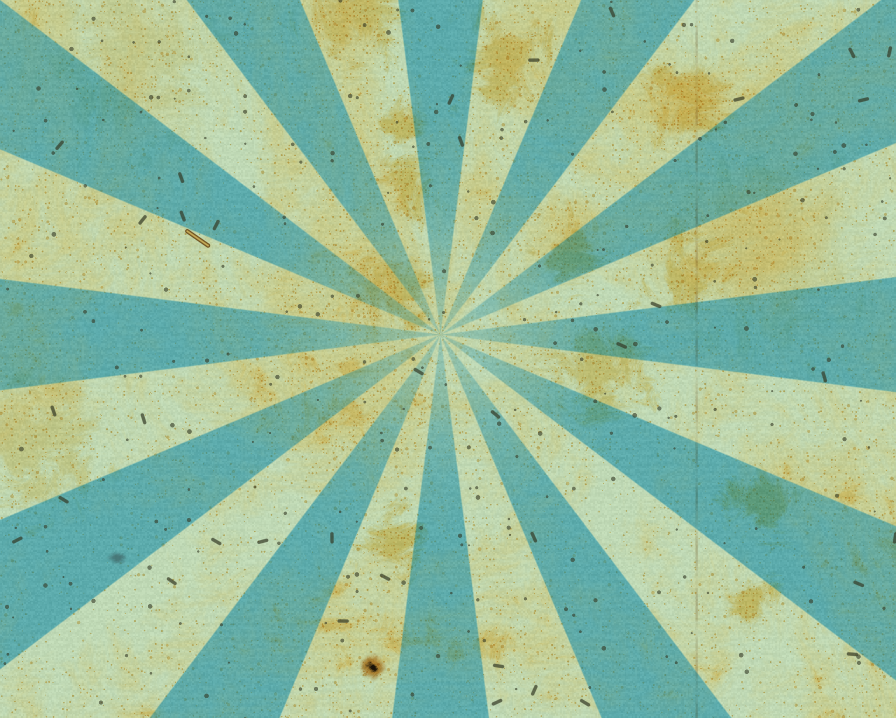
A Shadertoy shader for this background:

```glsl
vec2 hash2(vec2 p) {
    vec3 q = fract(p.xyx * vec3(0.1031, 0.103, 0.0973));
    q += dot(q, q.yzx + 33.33);
    return fract((q.xx + q.yz) * q.zy);
}

// Warped, layered sines, roughly -1 to 1
float mottle(vec2 p) {
    float sum = 0.0, amp = 0.6;
    for (int i = 0; i < 6; i++) {
        p = mat2(0.8, 0.6, -0.6, 0.8) * p * 1.9 + 1.7;
        p += 0.9 * sin(p.yx * 0.7);
        sum += amp * sin(p.x) * sin(p.y);
        amp *= 0.68;
    }
    return sum;
}

// One soft dot in a random share of the grid cells
float specks(vec2 p, float cells, float share) {
    vec2 q = p * cells, id = floor(q);
    vec2 pick = hash2(id + cells);
    vec2 center = 0.3 + 0.4 * hash2(id + 71.0);
    float radius = 0.12 + 0.18 * pick.y;
    float soft = max(0.1, cells / iResolution.y);
    float dotMask = 1.0 - smoothstep(radius - 0.5 * soft, radius + 0.5 * soft, length(q - id - center));
    return dotMask * step(pick.x, share);
}

// Short strokes turned at random angles
float fibers(vec2 p, float cells, float share) {
    vec2 q = p * cells, id = floor(q);
    vec2 pick = hash2(id + 19.0);
    vec2 d = q - id - 0.3 - 0.4 * hash2(id + 5.0);
    float turn = 6.2832 * pick.y;
    vec2 dir = vec2(cos(turn), sin(turn));
    d -= dir * clamp(dot(d, dir), -0.1, 0.1);
    float soft = cells / iResolution.y;
    return (1.0 - smoothstep(0.025, 0.035 + soft, length(d))) * step(pick.x, share);
}

float segment(vec2 p, vec2 a, vec2 b) {
    vec2 ab = b - a;
    return length(p - a - ab * clamp(dot(p - a, ab) / dot(ab, ab), 0.0, 1.0));
}

// Large rust patches: center and radius
const vec3 patches[15] = vec3[15](
    vec3(0.704, 0.91, 0.055), vec3(0.953, 0.862, 0.05), vec3(0.57, 0.74, 0.036),
    vec3(0.562, 0.829, 0.028), vec3(0.961, 0.625, 0.05), vec3(0.839, 0.482, 0.06),
    vec3(1.07, 0.65, 0.11), vec3(0.546, 0.593, 0.05), vec3(0.798, 0.65, 0.04),
    vec3(0.546, 0.243, 0.038), vec3(1.059, 0.3, 0.04), vec3(0.05, 0.38, 0.08),
    vec3(0.18, 0.92, 0.1), vec3(0.5, 0.985, 0.06), vec3(1.05, 0.161, 0.03));

void mainImage(out vec4 fragColor, in vec2 fragCoord) {
    vec2 p = fragCoord / iResolution.y;
    p.x *= 1.2488 * iResolution.y / iResolution.x;
    float px = 1.0 / iResolution.y;

    // Twelve rays, one pointing straight up
    vec2 d = p - vec2(0.614, 0.534);
    float r = length(d);
    float period = radians(30.0);
    float angle = abs(mod(atan(d.x, d.y) + 0.5 * period, period) - 0.5 * period);
    float edge = r * sin(angle - radians(7.2));
    float ray = 1.0 - smoothstep(-px, px, edge);

    // Paper and paint, faded toward the hub
    float broad = mottle(p * 4.0);
    float fine = mottle(p * 32.0 + 9.0);
    float aged = smoothstep(-0.7, 1.1, broad + 0.4 * fine + 0.5 * (p.y - 0.5));
    vec3 cream = mix(vec3(0.75, 0.85, 0.71), vec3(0.78, 0.79, 0.53), aged);
    vec3 teal = mix(vec3(0.36, 0.67, 0.675), vec3(0.42, 0.67, 0.61), aged);
    teal = mix(teal, cream, 0.55 * exp(-r * r / 0.022));
    vec3 col = mix(cream, teal, ray);

    // Ragged rust patches
    float rust = 0.0;
    for (int i = 0; i < 15; i++) {
        float reach = length(p - patches[i].xy) / patches[i].z;
        float strength = mix(0.85, 0.35, smoothstep(0.04, 0.1, patches[i].z));
        rust = max(rust, strength * (1.0 - smoothstep(0.2, 1.4, reach + 0.8 * fine)));
    }
    rust = max(rust, 0.5 * smoothstep(0.75, 1.4, broad + 0.6 * fine));
    col *= mix(vec3(1.0), vec3(0.98, 0.82, 0.48), rust * mix(1.0, 0.65, ray));

    // Rust speckle, denser inside patches and near the hub
    float density = 0.07 + 0.3 * rust + 0.1 * aged + 0.12 * exp(-r * r / 0.04);
    float speckle = max(specks(p, 210.0, density), 0.8 * specks(p + 0.37, 120.0, 0.4 * density));
    col *= mix(vec3(1.0), vec3(0.9, 0.71, 0.38), speckle * mix(0.75, 0.4, ray));

    // Paper grain and faint weave
    vec2 grain = hash2(floor(p * 410.0));
    col += 0.05 * (grain.x - 0.5) + 0.008 * sin(p.y * 620.0 + 2.0 * fine);

    // Dark flecks and fibers
    vec3 ink = vec3(0.2, 0.22, 0.14);
    col = mix(col, ink, 0.6 * specks(p + 0.13, 90.0, 0.025));
    col = mix(col, ink, 0.7 * fibers(p, 18.0, 0.08));

    // Vertical fold
    float fold = 1.0 - smoothstep(0.0006, 0.0006 + 1.5 * px, abs(p.x - 0.971));
    col *= 1.0 - vec3(0.12, 0.17, 0.22) * fold * (0.6 + 0.4 * sin(p.y * 90.0 + 3.0 * broad));

    // Splinter with a lit core, gray smudge and burn spot
    float splinter = segment(p, vec2(0.261, 0.678), vec2(0.29, 0.658));
    col = mix(col, vec3(0.43, 0.31, 0.12), 1.0 - smoothstep(0.002, 0.0025 + px, splinter));
    col = mix(col, vec3(0.78, 0.68, 0.35), 1.0 - smoothstep(0.0, 0.001 + px, splinter));
    float smudge = length((p - vec2(0.163, 0.223)) * vec2(0.8, 1.0)) + 0.004 * fine;
    col = mix(col, vec3(0.25, 0.4, 0.4), 0.75 * (1.0 - smoothstep(0.004, 0.013, smudge)));
    float burn = length(p - vec2(0.521, 0.07)) + 0.005 * fine;
    col *= mix(vec3(1.0), vec3(0.85, 0.6, 0.3), 1.0 - smoothstep(0.008, 0.02, burn));
    col = mix(col, vec3(0.1, 0.07, 0.03), 1.0 - smoothstep(0.004, 0.009, burn));

    fragColor = vec4(clamp(col, 0.0, 1.0), 1.0);
}
```
